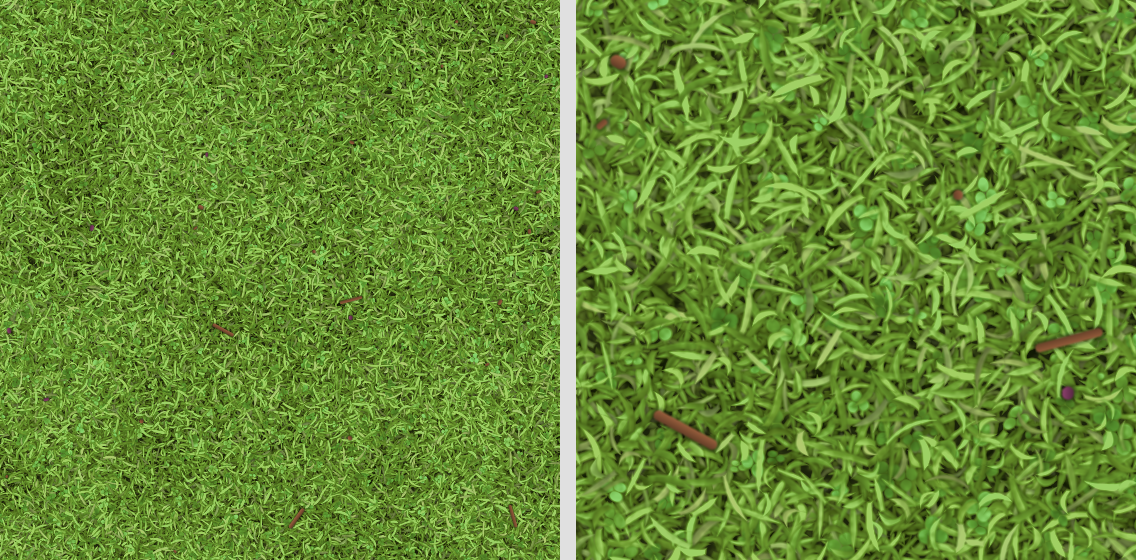
Left, the full canvas; right, a detail of the centre.
Write a Shadertoy shader that draws this texture.

```glsl
#define BLADE_LAYERS 13
#define BLADE_GRID 54.0
#define BLADE_WIDTH 0.0021
#define CLOVER_GRID 42.0
#define CLOVER_SHARE 0.45
#define LITTER_GRID 13.0
#define LITTER_SHARE 0.16
#define SOFTNESS 0.0011
#define SHADOW 0.24
#define TONE_SPREAD 0.62

const vec3 SOIL = vec3(0.09, 0.13, 0.015);
const vec3 DEEP = vec3(0.24, 0.33, 0.07);
const vec3 LEAF = vec3(0.33, 0.47, 0.13);
const vec3 FRESH = vec3(0.42, 0.61, 0.19);
const vec3 BRIGHT = vec3(0.58, 0.78, 0.36);
const vec3 STRAW = vec3(0.60, 0.69, 0.40);
const vec3 BARK = vec3(0.58, 0.36, 0.23);
const vec3 PETAL = vec3(0.52, 0.24, 0.40);

vec4 hash4(vec2 cell, float seed) {
    vec4 h = fract(vec4(cell.xyx, seed) * vec4(0.1031, 0.1030, 0.0973, 0.1099));
    h += dot(h, h.wzxy + 33.33);
    return fract((h.xxyz + h.yzzw) * h.zywx);
}

float noise(vec2 p, float seed) {
    vec2 i = floor(p), f = fract(p);
    f = f * f * (3.0 - 2.0 * f);
    float low = mix(hash4(i, seed).x, hash4(i + vec2(1, 0), seed).x, f.x);
    float high = mix(hash4(i + vec2(0, 1), seed).x, hash4(i + vec2(1, 1), seed).x, f.x);
    return mix(low, high, f.y);
}

vec2 rotate(vec2 p, float angle) {
    float c = cos(angle), s = sin(angle);
    return vec2(c * p.x + s * p.y, c * p.y - s * p.x);
}

float cover(float dist) {
    return 1.0 - smoothstep(-SOFTNESS, SOFTNESS, dist);
}

// Sod holds tone, dryness and coolness; each plant is laid over it
void addBlades(inout vec3 sod, vec2 uv, float layer) {
    float depth = layer / float(BLADE_LAYERS - 1);
    vec2 grid = uv * BLADE_GRID + layer * vec2(0.37, 0.61);
    for (int k = 0; k < 9; k++) {
        vec2 cell = floor(grid) + vec2(k % 3 - 1, k / 3 - 1);
        vec4 place = hash4(cell, layer + 1.0);
        vec4 look = hash4(cell, layer + 41.0);
        vec2 p = rotate((grid - cell - place.xy) / BLADE_GRID, 6.2832 * place.z);
        float halfLength = mix(0.006, 0.0175, place.w * place.w);
        float along = p.x / halfLength;
        if (abs(along) > 1.3) continue;
        p.y += (look.x - 0.5) * 0.009 * along * along;
        float width = BLADE_WIDTH * mix(0.55, 1.15, look.y) * (1.0 - along * along * (0.6 + 0.4 * along));
        float dist = max(abs(p.y) - width, abs(p.x) - halfLength);
        sod.x *= 1.0 - SHADOW * (1.0 - smoothstep(-0.001, 0.0028, dist));
        float tone = mix(0.32, 0.84, depth) + (look.z - 0.5) * TONE_SPREAD;
        tone += 0.10 * along + 0.12 * clamp(p.y / BLADE_WIDTH, -1.0, 1.0);
        float dry = smoothstep(0.80, 0.95, look.w) * 0.85;
        sod = mix(sod, vec3(tone, dry, 0.3 * look.x), cover(dist));
    }
}

// Three round leaflets about a stalk
void addClover(inout vec3 sod, vec2 uv, float seed) {
    vec2 grid = uv * CLOVER_GRID + seed * 0.43;
    for (int k = 0; k < 9; k++) {
        vec2 cell = floor(grid) + vec2(k % 3 - 1, k / 3 - 1);
        vec4 place = hash4(cell, seed);
        vec4 look = hash4(cell, seed + 7.0);
        float patches = noise(cell * 0.17, 83.0);
        if (look.x > CLOVER_SHARE * (0.25 + 1.5 * patches)) continue;
        vec2 p = rotate((grid - cell - place.xy) / CLOVER_GRID, 6.2832 * place.z);
        p.y *= mix(1.0, 1.5, look.y);
        float size = mix(0.0028, 0.0056, place.w);
        float sector = 2.0944;
        float angle = mod(atan(p.y, p.x) + 0.5 * sector, sector) - 0.5 * sector;
        vec2 leaf = length(p) * vec2(cos(angle), sin(angle)) - vec2(size, 0.0);
        float dist = length(leaf) - size * 0.88;
        sod.x *= 1.0 - SHADOW * (1.0 - smoothstep(-0.001, 0.003, dist));
        float tone = mix(0.45, 0.92, look.z) + 0.12 * leaf.x / size;
        sod = mix(sod, vec3(tone, 0.0, 0.5 + 0.5 * look.w), cover(dist));
    }
}

// Scattered bark chips, twigs and small petals
void addLitter(inout vec3 color, vec2 uv) {
    vec2 grid = uv * LITTER_GRID;
    for (int k = 0; k < 9; k++) {
        vec2 cell = floor(grid) + vec2(k % 3 - 1, k / 3 - 1);
        vec4 place = hash4(cell, 61.0);
        vec4 look = hash4(cell, 67.0);
        if (look.x > LITTER_SHARE) continue;
        vec2 p = rotate((grid - cell - place.xy) / LITTER_GRID, 6.2832 * place.z);
        float reach = look.y > 0.85 ? 0.018 : 0.0025 * look.w;
        p.x -= clamp(p.x, -reach, reach);
        float dist = length(p) - mix(0.0018, 0.0036, place.w);
        vec3 tint = (look.z > 0.55 && look.y < 0.85) ? PETAL : BARK;
        color *= 1.0 - 0.35 * (1.0 - smoothstep(0.0, 0.003, dist));
        color = mix(color, tint * (0.85 + 60.0 * p.y), cover(dist));
    }
}

vec3 grassColor(float tone) {
    vec3 color = mix(SOIL * 0.75, SOIL, clamp(tone / 0.06, 0.0, 1.0));
    color = mix(color, DEEP, clamp((tone - 0.06) / 0.15, 0.0, 1.0));
    color = mix(color, LEAF, clamp((tone - 0.21) / 0.22, 0.0, 1.0));
    color = mix(color, FRESH, clamp((tone - 0.43) / 0.24, 0.0, 1.0));
    return mix(color, BRIGHT, clamp((tone - 0.67) / 0.22, 0.0, 1.25));
}

void mainImage(out vec4 fragColor, in vec2 fragCoord) {
    vec2 uv = fragCoord / iResolution.y;

    // Dark ground, then plants from the bottom up
    vec3 sod = vec3(0.30 * noise(uv * 190.0, 3.0), 0.25, 0.0);
    for (int i = 0; i < BLADE_LAYERS; i++) {
        addBlades(sod, uv, float(i));
        if (i == 6 || i == 10) addClover(sod, uv, 20.0 + float(i));
    }

    // Broad patches and fine grain
    float patches = noise(uv * 7.0, 5.0) + 0.5 * noise(uv * 19.0, 9.0) - 0.75;
    float grain = noise(uv * 330.0, 13.0) - 0.5;
    float tone = sod.x + 0.12 * patches + 0.20 * grain;

    vec3 color = grassColor(tone);
    color = mix(color, STRAW * (0.35 + 0.8 * clamp(tone, 0.0, 1.0)), sod.y);
    color *= mix(vec3(1.03, 0.99, 0.95), vec3(0.86, 1.02, 1.08), sod.z);
    addLitter(color, uv);
    fragColor = vec4(clamp(color, 0.0, 1.0), 1.0);
}
```
